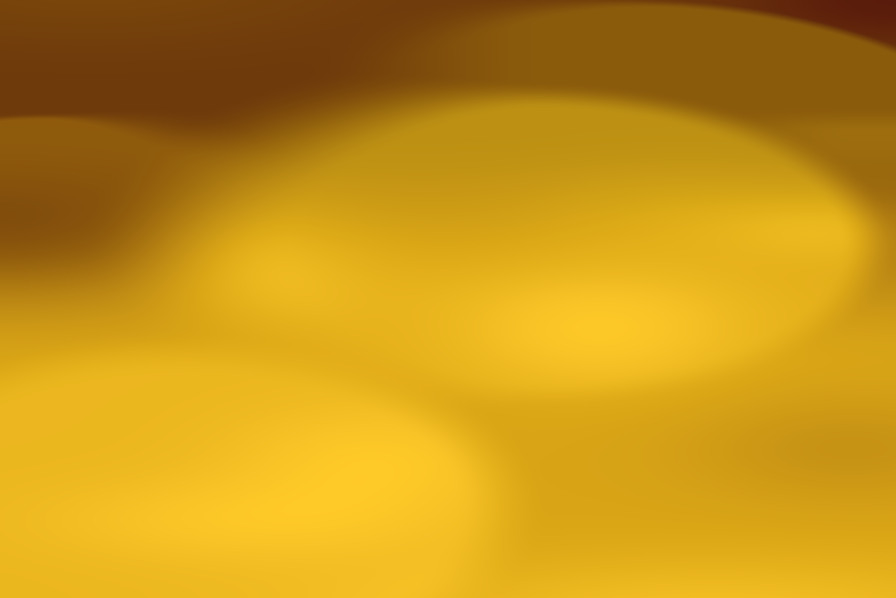
Give the GLSL for this background, as a Shadertoy shader.

```glsl
// Soft round glow, 1 at its centre
float glow(vec2 p, vec2 centre, vec2 radius) {
    vec2 d = (p - centre) / radius;
    return exp(-dot(d, d));
}

// Filled ellipse with a blurred rim, 1 inside
float dome(vec2 p, vec2 centre, vec2 radius, float blur) {
    return smoothstep(1.0 + blur, 1.0 - blur, length((p - centre) / radius));
}

// Brown through amber to bright gold
vec3 goldRamp(float light, float olive) {
    float blue = 0.045 + 0.04 * smoothstep(0.5, 0.85, light)
               + 0.07 * smoothstep(0.84, 1.0, light);
    float green = light - 0.205 - 0.04 * smoothstep(0.44, 0.34, light);
    return vec3(light, green + 0.03 * olive, blue);
}

void mainImage(out vec4 fragColor, in vec2 fragCoord) {
    vec2 p = fragCoord / iResolution.xy;

    // Dark top falling into gold
    float light = 0.43 + 0.42 * smoothstep(0.84, 0.38, p.y);
    light += 0.05 * glow(p, vec2(0.1, 1.03), vec2(0.3, 0.1));
    light -= 0.08 * glow(p, vec2(1.0, 1.0), vec2(0.18, 0.08));

    // Tall dim arch at the upper right
    float arch = dome(p, vec2(0.7, 0.6), vec2(0.5, 0.395), mix(0.12, 0.02, smoothstep(0.4, 0.75, p.x)));
    arch *= smoothstep(0.32, 0.62, p.x) * smoothstep(0.6, 0.78, p.y);
    light = mix(light, 0.545, arch);
    light += 0.07 * smoothstep(0.82, 0.78, p.y) * smoothstep(0.55, 0.75, p.y) * smoothstep(0.75, 0.95, p.x);

    // Brown hill at the left
    float hill = dome(p, vec2(0.05, 0.5), vec2(0.34, 0.305), mix(0.02, 0.15, smoothstep(0.05, 0.25, p.x)));
    hill *= smoothstep(0.5, 0.76, p.y);
    light = mix(light, 0.56, hill);
    light -= 0.1 * glow(p, vec2(0.0, 0.58), vec2(0.2, 0.1));

    // Wide central lens, olive above and bright below
    float lens = dome(p, vec2(0.59, 0.59), vec2(0.38, 0.25), mix(0.32, 0.09, smoothstep(0.3, 0.62, p.x)));
    float lensLight = mix(0.74, 0.89, smoothstep(0.78, 0.48, p.y));
    lensLight += 0.05 * glow(p, vec2(0.76, 0.64), vec2(0.16, 0.08));
    light = mix(light, lensLight, lens);
    light += 0.10 * glow(p, vec2(0.67, 0.45), vec2(0.16, 0.1));
    light += 0.08 * glow(p, vec2(0.93, 0.62), vec2(0.12, 0.06));
    light += 0.07 * glow(p, vec2(0.28, 0.56), vec2(0.13, 0.1));

    // Bright mound at the lower left
    float mound = dome(p, vec2(0.2, 0.15), vec2(0.36, 0.26), 0.15);
    float moundLight = 0.92 + 0.07 * glow(p, vec2(0.42, 0.23), vec2(0.16, 0.09));
    moundLight += 0.06 * glow(p, vec2(0.28, 0.13), vec2(0.22, 0.07));
    light = mix(light, moundLight, mound);

    // Shade at the lower right and a lit bottom strip
    light -= 0.07 * glow(p, vec2(0.95, 0.25), vec2(0.18, 0.09));
    light += 0.10 * glow(p, vec2(0.8, -0.02), vec2(0.38, 0.09));

    float olive = lens * smoothstep(0.55, 0.78, p.y) + 0.6 * arch * (1.0 - lens);
    fragColor = vec4(goldRamp(min(light, 1.0), olive), 1.0);
}
```
